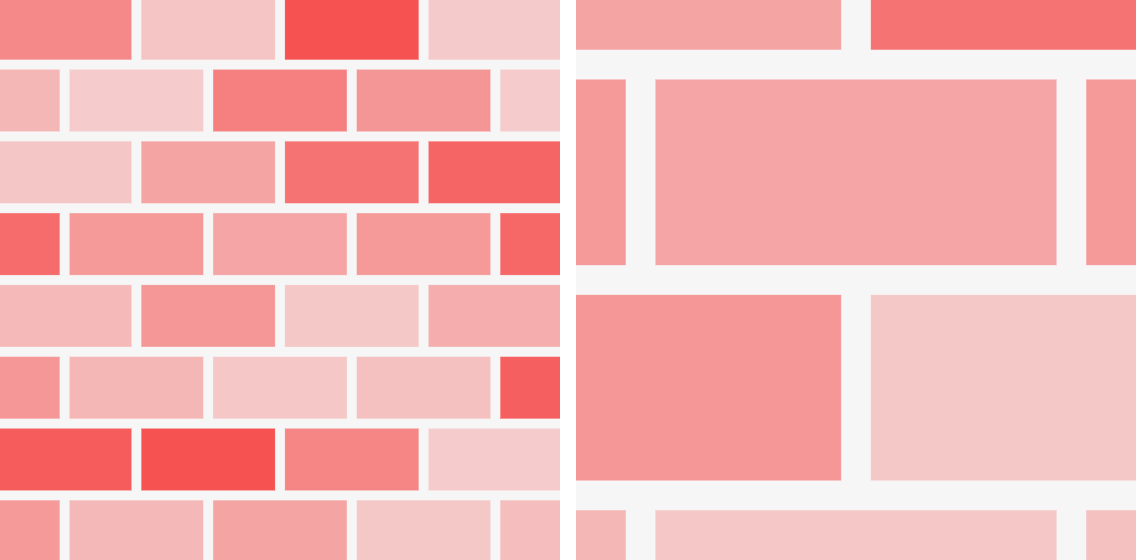
Left, the full canvas; right, a detail of the centre.
Reproduce this pattern procedurally as a Shadertoy shader.

```glsl
const float ROWS = 7.8;                   // courses across the canvas height
const vec2 BRICK_PITCH = vec2(2.0, 1.0);  // brick spacing in course heights
const float JOINT_WIDTH = 0.138;
const float SHADE_BIAS = 1.8;             // above 1 favours pale bricks
const vec3 MORTAR = vec3(0.965);
const vec3 PALE_PINK = vec3(0.96, 0.80, 0.80);
const vec3 DEEP_RED = vec3(0.965, 0.30, 0.30);

// Integer hash of a cell, returned in 0..1
float hashCell(ivec2 cell) {
    uvec2 q = uvec2(cell + 512) * uvec2(1597334673u, 3812015801u);
    uint n = q.x ^ q.y;
    n = (n ^ (n >> 15)) * 2246822519u;
    n ^= n >> 13;
    return float(n >> 8) / 16777216.0;
}

float boxDistance(vec2 p, vec2 halfSize) {
    vec2 d = abs(p) - halfSize;
    return length(max(d, 0.0)) + min(max(d.x, d.y), 0.0);
}

// Running bond: every other course is shifted by half a brick
vec2 runningBond(vec2 p, vec2 pitch) {
    float course = floor(p.y / pitch.y);
    float shift = 0.5 * (1.0 - mod(course, 2.0));
    return vec2(p.x / pitch.x + shift, p.y / pitch.y);
}

vec3 brickColor(ivec2 cell, float bias) {
    return mix(PALE_PINK, DEEP_RED, pow(hashCell(cell), bias));
}

void mainImage(out vec4 fragColor, in vec2 fragCoord) {
    float pixel = ROWS / iResolution.y;
    vec2 p = (fragCoord - 0.5 * iResolution.xy) * pixel;

    // Brick cell and position around its centre
    vec2 bond = runningBond(p, BRICK_PITCH);
    vec2 local = (fract(bond) - 0.5) * BRICK_PITCH;
    ivec2 cell = ivec2(floor(bond));

    // Flat brick over mortar with a softened edge
    float d = boxDistance(local, 0.5 * (BRICK_PITCH - JOINT_WIDTH));
    float coverage = 1.0 - smoothstep(-0.75 * pixel, 0.75 * pixel, d);
    vec3 color = mix(MORTAR, brickColor(cell, SHADE_BIAS), coverage);

    fragColor = vec4(color, 1.0);
}
```
